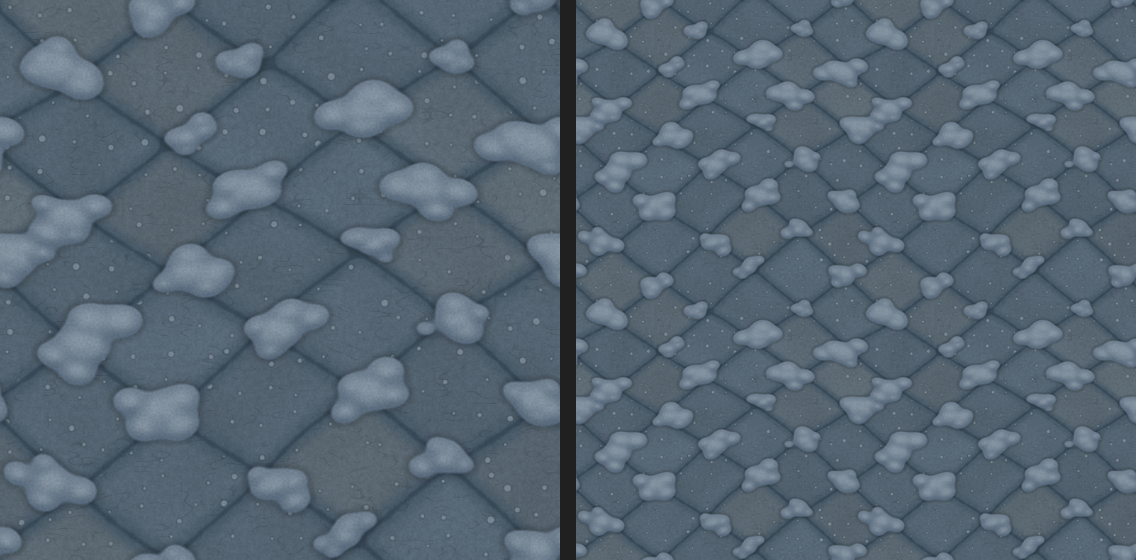
Left, the tile; right, the same tile 2 across and 2 down.
Reproduce this texture procedurally as a WebGL 1 fragment shader.

```glsl
precision highp float;
// Snow-dusted diamond paving at dusk: 3 by 4 lattice of rounded stone slabs,
// joints from a rounded-box distance, snow clumps as blended lobes at the
// lattice corners, plus pale flecks, hairline cracks and grain. Tiles exactly.
uniform vec2 u_resolution;

const vec2 REPEATS = vec2(3.0, 4.0);         // slabs across and down
const vec2 LATTICE_ORIGIN = vec2(0.470, 0.146);
const vec2 SWAY = vec2(0.024, 0.014);        // slow rise and fall of the rows
const float CORNER_ROUND = 0.13;             // in slab units
const float JOINT_WIDTH = 0.0055;
const float WARP = 0.013;
const float FLECK_CELLS = 18.0;
const float SNOW_MIN = 0.020;
const float SNOW_MAX = 0.057;
const float SNOW_BLEND = 0.024;
const float SNOW_SQUASH = 1.3;
const vec3 STONE = vec3(0.330, 0.392, 0.445);
const vec3 STONE_WARM = vec3(0.350, 0.402, 0.438);
const vec3 STONE_EDGE = vec3(0.280, 0.348, 0.402);
const vec3 JOINT = vec3(0.215, 0.280, 0.335);
const vec3 FLECK = vec3(0.490, 0.552, 0.597);
const vec3 SNOW_EDGE = vec3(0.350, 0.420, 0.492);
const vec3 SNOW_TOP = vec3(0.520, 0.578, 0.630);
const float TAU = 6.28319;

vec2 hash2(vec2 p) {
  vec3 q = fract((p.xyx + 17.0) * vec3(0.1031, 0.1030, 0.0973));
  q += dot(q, q.yzx + 33.33);
  return fract((q.xx + q.yz) * q.zy);
}

float cornerSlope(vec2 cell, vec2 offset, vec2 period) {
  float a = TAU * hash2(mod(cell, period)).x;
  return dot(vec2(cos(a), sin(a)), offset);
}

// Gradient noise over the unit canvas, wrapping after "period" cells.
float noise(vec2 uv, vec2 period) {
  vec2 p = uv * period, i = floor(p), f = p - i;
  vec2 w = f * f * f * (f * (f * 6.0 - 15.0) + 10.0);
  vec2 e = vec2(1.0, 0.0);
  return mix(mix(cornerSlope(i, f, period), cornerSlope(i + e, f - e, period), w.x),
             mix(cornerSlope(i + e.yx, f - e.yx, period),
                 cornerSlope(i + 1.0, f - 1.0, period), w.x), w.y);
}

float smoothMin(float a, float b, float k) {
  float h = max(k - abs(a - b), 0.0) / k;
  return min(a, b) - h * h * k * 0.25;
}

// Diagonal lattice coordinates: corners lie on whole numbers.
vec2 toLattice(vec2 p) {
  p *= REPEATS;
  return vec2(p.x + p.y, p.x - p.y);
}

// Identity of a lattice cell that repeats with the canvas.
vec2 wrapId(vec2 c) {
  return mod(vec2(c.x + c.y, c.x - c.y), 2.0 * REPEATS);
}

// Approximate signed distance to the snow, negative inside.
float snowDistance(vec2 p) {
  vec2 nearest = floor(toLattice(p) + 0.5);
  float d = 0.2;
  for (int n = 0; n < 9; n++) {
    float col = mod(float(n), 3.0);
    vec2 c = nearest + vec2(col, (float(n) - col) / 3.0) - 1.0;
    vec2 id = wrapId(c), h = hash2(id + 41.0), shift = hash2(id + 73.0) - 0.5;
    vec2 q = p - 0.5 * vec2(c.x + c.y, c.x - c.y) / REPEATS - shift * vec2(0.09, 0.05);
    if (dot(q, q) > 0.05) continue;
    float size = mix(SNOW_MIN, SNOW_MAX, h.x);
    for (int k = 0; k < 5; k++) {
      float fk = float(k);
      vec2 r = hash2(id + 11.0 * fk + 5.0);
      float a = TAU * (fk * 0.25 + 0.22 * r.x + h.y);
      vec2 offset = vec2(1.4 * cos(a), 0.75 * sin(a)) * size * mix(0.6, 1.15, r.y);
      offset.y += offset.x * (h.y - 0.5) * 0.9;
      float radius = size * mix(0.4, 0.85, fract(r.x * 7.0 + r.y));
      if (k == 0) { offset = vec2(0.0); radius = size; }
      float lobe = length((q - offset) * vec2(1.0, SNOW_SQUASH)) - radius;
      d = smoothMin(d, lobe, SNOW_BLEND);
    }
  }
  return d;
}

void main() {
  vec2 uv = gl_FragCoord.xy / u_resolution;
  float px = 1.0 / u_resolution.y;
  vec2 p = uv - LATTICE_ORIGIN;
  p.y += dot(SWAY, cos(TAU * (uv + vec2(-0.20, 0.12))));

  // Slabs: bent lattice, rounded corners, worn rims
  vec2 bend = vec2(noise(uv, vec2(5.0)), noise(uv + 0.37, vec2(5.0)));
  vec2 cell = toLattice(p + WARP * bend);
  vec2 e = abs(fract(cell) - 0.5) - 0.5 + CORNER_ROUND;
  float inset = CORNER_ROUND - length(max(e, 0.0)) - min(max(e.x, e.y), 0.0);
  inset = inset / length(REPEATS) + 0.003 * noise(uv, vec2(44.0));
  vec2 tint = hash2(wrapId(floor(cell)) + 9.0);
  vec3 color = mix(STONE, STONE_WARM, smoothstep(0.65, 1.0, tint.x));
  color *= 0.97 + 0.06 * tint.y + 0.06 * noise(uv, vec2(9.0));
  color = mix(STONE_EDGE, color, smoothstep(0.002, 0.032, inset));

  // Hairline cracks and pitted surface
  float crack = abs(noise(uv + 0.010 * bend, vec2(24.0, 52.0)));
  float crackMask = smoothstep(-0.05, 0.3, noise(uv + 0.61, vec2(26.0)));
  color *= 1.0 - 0.10 * crackMask * (1.0 - smoothstep(0.0, 0.07, crack));
  color *= 1.0 + 0.06 * noise(uv, vec2(90.0));
  color = mix(JOINT, color, smoothstep(0.0, JOINT_WIDTH + px, inset));

  // Scattered flecks with a dark rim
  vec2 g = uv * FLECK_CELLS, fleckId = mod(floor(g), FLECK_CELLS);
  vec2 spread = hash2(fleckId + 3.0), kind = hash2(fleckId + 57.0);
  float fleck = length(fract(g) - mix(vec2(0.18), vec2(0.82), spread)) / FLECK_CELLS;
  fleck -= mix(0.0022, 0.0062, kind.x * kind.x);
  float shown = step(kind.y, 0.94) * smoothstep(0.004, 0.010, inset);
  color *= 1.0 - 0.12 * shown * (1.0 - smoothstep(0.0, 0.004, fleck));
  color = mix(color, FLECK, 0.85 * shown * (1.0 - smoothstep(-px, px, fleck)));

  // Snow: contact shadow, then domes lit from above
  float d = snowDistance(p);
  float slope = clamp((snowDistance(p + vec2(0.0, 0.015)) - d) / 0.015, -1.0, 1.0);
  color *= mix(0.84, 1.0, smoothstep(-0.002, 0.016, d));
  float dome = smoothstep(0.0, 0.030, -d);
  float light = clamp(0.18 + 0.62 * dome + 0.26 * slope * (1.0 - 0.4 * dome), 0.0, 1.0);
  vec3 snow = mix(SNOW_EDGE, SNOW_TOP, light) * (1.0 + 0.03 * noise(uv, vec2(60.0)));
  color = mix(color, snow, 1.0 - smoothstep(-0.002 - px, 0.001 + px, d));

  color *= 1.0 + 0.08 * noise(uv, vec2(230.0));
  gl_FragColor = vec4(color, 1.0);
}
```
